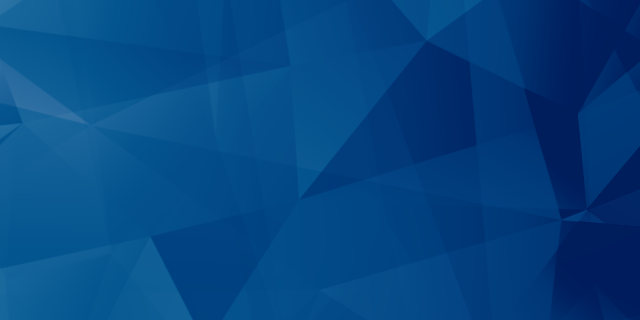
Give the GLSL for this background, as a Shadertoy shader.

```glsl
const float EDGE_SOFTNESS = 0.003;   // in canvas heights
const float VERTEX_JITTER = 0.94;
const float CORNER_SHADING = 0.55;   // 0 = flat facets, 1 = fully graded
const float LEFT_TONE = 0.83;
const float RIGHT_TONE = 0.17;
const float CORNER_GLOW = 0.20;
const float TINT_AMOUNT = 0.8;
const vec3 NAVY = vec3(0.00, 0.11, 0.36);
const vec3 DEEP_BLUE = vec3(0.00, 0.22, 0.47);
const vec3 ROYAL_BLUE = vec3(0.01, 0.27, 0.52);
const vec3 MID_BLUE = vec3(0.02, 0.33, 0.56);
const vec3 STEEL_BLUE = vec3(0.10, 0.40, 0.61);
const vec3 PALE_BLUE = vec3(0.25, 0.49, 0.67);
const vec3 MAUVE_SHIFT = vec3(0.07, -0.03, -0.01);

float hash(vec3 p) {
    p = fract(p * vec3(0.1031, 0.1030, 0.0973));
    p += dot(p, p.yzx + 33.33);
    return fract((p.x + p.y) * p.z);
}

float cross2(vec2 a, vec2 b) {
    return a.x * b.y - a.y * b.x;
}

vec2 meshVertex(vec2 cell, float seed) {
    vec2 offset = vec2(hash(vec3(cell, seed)), hash(vec3(cell, seed + 7.0)));
    return cell + 0.5 + VERTEX_JITTER * (offset - 0.5);
}

// Returns (weighted tone, coverage) of one graded triangle.
vec2 facet(vec2 p, vec2 a, vec2 b, vec2 c, vec3 id, float soft) {
    float area = cross2(b - a, c - a);
    float side = area < 0.0 ? -1.0 : 1.0;
    vec3 edges = side * vec3(cross2(c - b, p - b), cross2(a - c, p - c), cross2(b - a, p - a));
    vec3 lengths = max(vec3(length(c - b), length(a - c), length(b - a)), 1e-4);
    vec3 inside = smoothstep(-soft, soft, edges / lengths);
    vec3 weights = clamp(edges / max(abs(area), 1e-4), 0.0, 1.0);
    vec3 corners = vec3(hash(id + 11.0), hash(id + 23.0), hash(id + 37.0));
    float tone = mix(hash(id + 53.0), dot(weights, corners), CORNER_SHADING) - 0.5;
    float coverage = inside.x * inside.y * inside.z;
    return vec2(tone, 1.0) * coverage;
}

// Jittered triangle mesh; folded cells overlap like translucent sheets.
float facetLayer(vec2 p, vec2 density, float angle, float seed) {
    float s = sin(angle), c = cos(angle);
    p = mat2(c, s, -s, c) * p * density + 20.0;
    float soft = max(EDGE_SOFTNESS, 0.8 / iResolution.y) * max(density.x, density.y);
    vec2 base = floor(p);
    vec2 total = vec2(0.0);
    for (int j = -1; j <= 0; j++) {
        for (int i = -1; i <= 0; i++) {
            vec2 cell = base + vec2(i, j);
            vec2 v00 = meshVertex(cell, seed);
            vec2 v10 = meshVertex(cell + vec2(1, 0), seed);
            vec2 v01 = meshVertex(cell + vec2(0, 1), seed);
            vec2 v11 = meshVertex(cell + vec2(1, 1), seed);
            total += facet(p, v00, v10, v11, vec3(cell, seed + 1.0), soft);
            total += facet(p, v00, v11, v01, vec3(cell, seed + 2.0), soft);
        }
    }
    return total.x / max(total.y, 1e-3);
}

// Maps tone to colour, with stops spaced by the area each shade occupies.
vec3 blueRamp(float tone) {
    vec3 color = mix(NAVY, DEEP_BLUE, smoothstep(0.03, 0.20, tone));
    color = mix(color, ROYAL_BLUE, clamp((tone - 0.20) / 0.20, 0.0, 1.0));
    color = mix(color, MID_BLUE, clamp((tone - 0.40) / 0.23, 0.0, 1.0));
    color = mix(color, STEEL_BLUE, clamp((tone - 0.63) / 0.20, 0.0, 1.0));
    return mix(color, PALE_BLUE, clamp((tone - 0.83) / 0.22, 0.0, 1.0));
}

void mainImage(out vec4 fragColor, in vec2 fragCoord) {
    vec2 uv = fragCoord / iResolution.xy;
    vec2 p = fragCoord / iResolution.y;

    // Broad light falling from the left, strongest in the upper corner
    float tone = mix(LEFT_TONE, RIGHT_TONE, uv.x);
    vec2 toCorner = p - vec2(0.0, 1.0);
    tone += CORNER_GLOW * exp(-6.0 * dot(toCorner, toCorner));

    // Stacked facets: main shapes, broad sheets, slender slivers
    float sheets = facetLayer(p, vec2(1.25, 1.0), 1.05, 41.0);
    tone += 0.60 * facetLayer(p, vec2(1.9, 1.6), 0.45, 3.0);
    tone += 0.36 * sheets;
    tone += 0.20 * facetLayer(p, vec2(3.0, 1.1), -0.40, 83.0);

    // Faint mauve and teal variation, fading toward the dark side
    vec3 color = blueRamp(tone);
    color += MAUVE_SHIFT * TINT_AMOUNT * sheets * (1.0 - 0.7 * uv.x);
    fragColor = vec4(clamp(color, 0.0, 1.0), 1.0);
}
```
